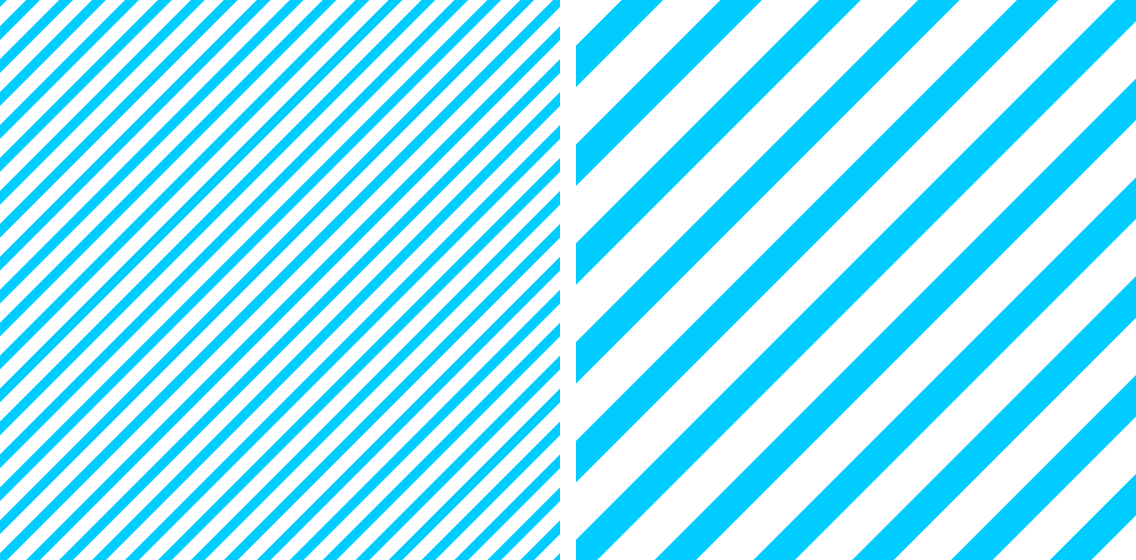
Left, the full canvas; right, a detail of the centre.
A three.js fragment shader for this pattern:

```glsl
// Even diagonal stripes in sky blue on white, rising to the right at 45 degrees.
// A repeated signed distance across the stripes gives the shape; a whole number
// of repeats along both axes makes the edges join without a seam.

#define REPEATS 17.0       // stripes across and down
#define STRIPE_SHARE 0.42  // part of each repeat that is blue
#define STRIPE_CENTER 0.005 // offset of the stripe middle, in repeats
#define STRIPE_COLOR vec3(0.0, 0.8, 1.0)
#define GROUND_COLOR vec3(1.0)

varying vec2 vUv;

// Signed distance to the nearest stripe edge, in repeats; negative inside.
float stripeDistance(float across) {
  float fromCenter = abs(fract(across - STRIPE_CENTER + 0.5) - 0.5);
  return fromCenter - 0.5 * STRIPE_SHARE;
}

void main() {
  float across = (vUv.x - vUv.y) * REPEATS;

  // Soften over one pixel, measured before wrapping so no seam appears
  float halfEdge = 0.5 * fwidth(across);
  float ground = smoothstep(-halfEdge, halfEdge, stripeDistance(across));

  gl_FragColor = vec4(mix(STRIPE_COLOR, GROUND_COLOR, ground), 1.0);
}
```
